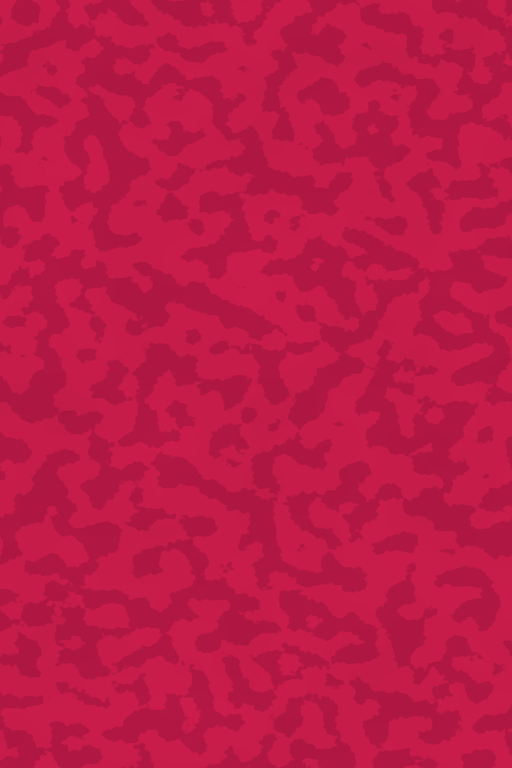
Reproduce this texture procedurally as a Shadertoy shader.

```glsl
// Mottled crimson camouflage: two close reds split by a threshold on noise.
// A medium gradient noise shapes the blobs, a coarse one groups them,
// and a fine one frays their outlines; a slow drift tints each tone.
#define LIGHT_RED vec3(0.78, 0.11, 0.29)
#define DARK_RED vec3(0.69, 0.09, 0.26)
#define BLOBS_PER_HEIGHT 30.0
#define BLOB_STRETCH vec2(0.95, 1.12)
#define CLUSTER_WEIGHT 0.38
#define FRAY_WEIGHT 0.17
#define DARK_LEVEL -0.042
#define EDGE_SOFTNESS 0.03
#define TONE_DRIFT 0.03

float hash(vec2 p) {
    return fract(sin(dot(p, vec2(127.1, 311.7))) * 43758.5453);
}

// Dot product of a random unit gradient with the offset from its corner
float cornerSlope(vec2 cell, vec2 corner, vec2 local) {
    float angle = 6.2832 * hash(cell + corner);
    return dot(vec2(cos(angle), sin(angle)), local - corner);
}

float gradientNoise(vec2 p) {
    vec2 cell = floor(p);
    vec2 local = p - cell;
    vec2 blend = local * local * local * (local * (local * 6.0 - 15.0) + 10.0);
    float bottom = mix(cornerSlope(cell, vec2(0, 0), local),
                       cornerSlope(cell, vec2(1, 0), local), blend.x);
    float top = mix(cornerSlope(cell, vec2(0, 1), local),
                    cornerSlope(cell, vec2(1, 1), local), blend.x);
    return mix(bottom, top, blend.y);
}

// Rotate each layer so that the lattices do not line up
vec2 turn(vec2 p, float angle) {
    float c = cos(angle), s = sin(angle);
    return vec2(c * p.x - s * p.y, s * p.x + c * p.y);
}

void mainImage(out vec4 fragColor, in vec2 fragCoord) {
    vec2 uv = fragCoord / iResolution.y;
    vec2 p = uv * BLOBS_PER_HEIGHT * BLOB_STRETCH;

    // Blob field: body, clusters and frayed outline
    float field = gradientNoise(turn(p, 0.5) + 17.0);
    field += CLUSTER_WEIGHT * gradientNoise(turn(p * 0.47, 1.1) + 53.0);
    field += FRAY_WEIGHT * gradientNoise(turn(p * 4.6, 0.9) + 91.0);

    // Two flat tones with a smoothed border
    float edge = max(EDGE_SOFTNESS, 0.6 * fwidth(field));
    float light = smoothstep(-edge, edge, field - DARK_LEVEL);
    vec3 color = mix(DARK_RED, LIGHT_RED, light);

    // Slow, faint change of brightness
    float drift = gradientNoise(uv * 7.0 + 5.0) + 0.5 * gradientNoise(p * 0.6 + 29.0);
    color *= 1.0 + TONE_DRIFT * drift;

    fragColor = vec4(color, 1.0);
}
```
